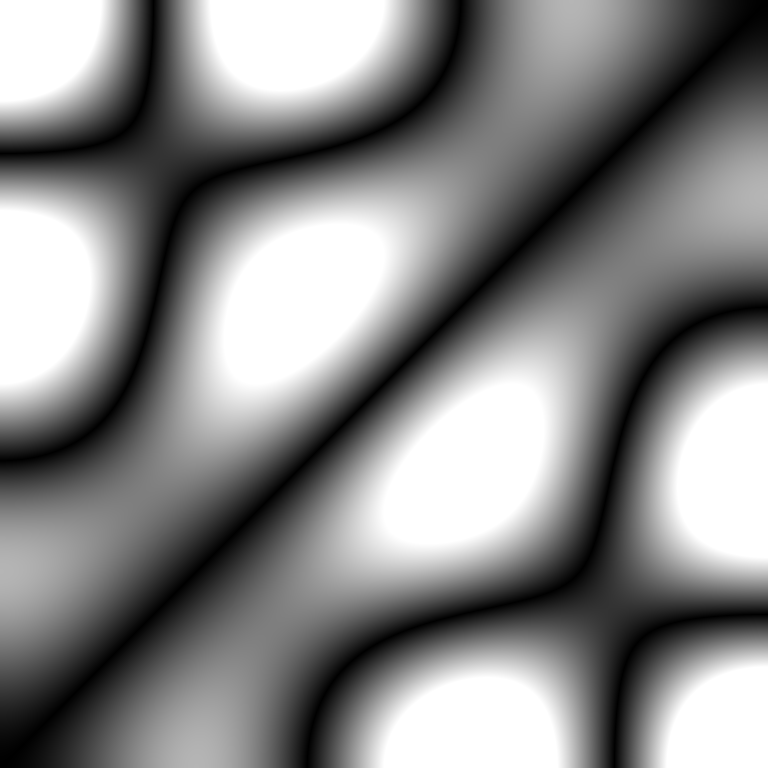
Give the GLSL for this background, as a WebGL 2 fragment shader.

```glsl
#version 300 es
precision highp float;

uniform vec2 u_resolution;
out vec4 fragColor;

const float PI = 3.14159265;

// Standing wave of a square plate: two mirrored cosine modes, subtracted
float plateWave(vec2 p, float modeA, float modeB) {
    vec2 a = cos(modeA * PI * p);
    vec2 b = cos(modeB * PI * p);
    return a.x * b.y - b.x * a.y;
}

void main() {
    vec2 uv = gl_FragCoord.xy / u_resolution;

    // Nodal lines stay black, strong swings saturate to white
    float amplitude = abs(plateWave(uv, 3.0, 2.0));
    fragColor = vec4(vec3(min(amplitude, 1.0)), 1.0);
}
```
